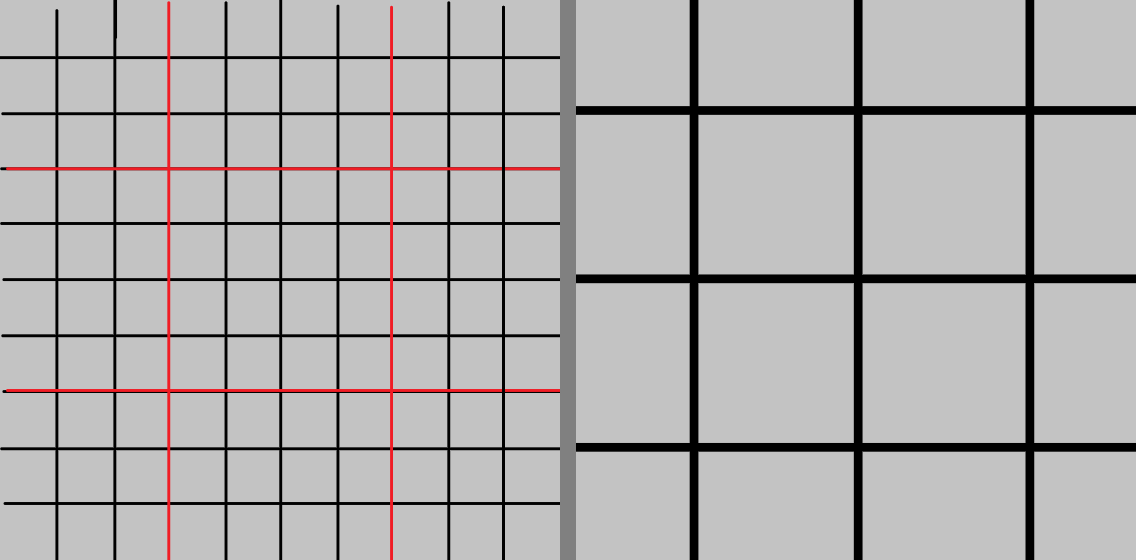
Left, the full canvas; right, a detail of the centre.
Write a WebGL 2 fragment shader that draws this pattern.

```glsl
#version 300 es
precision highp float;

uniform vec2 u_resolution;
out vec4 fragColor;

const int LINE_COUNT = 9;
const float SPACING = 0.1;
const float HALF_WIDTH = 0.0026;
const float OVERSHOOT = 1.02;
const float RED_ROW_START = 0.0135;
const float RED_LOW_ROW_SHIFT = 0.0019;
const vec3 PAPER = vec3(0.765);
const vec3 INK = vec3(0.0);
const vec3 RED = vec3(0.94, 0.11, 0.14);

// Hand-drawn drift from the even grid, and the gap before each line's end
const float COLUMN_DRIFT[LINE_COUNT] = float[](
    0.0016, 0.0051, 0.0014, 0.0036, 0.0013, 0.0035, -0.0008, 0.0014, -0.0009);
const float COLUMN_GAP[LINE_COUNT] = float[](
    0.019, -0.01, 0.005, 0.005, -0.01, 0.011, 0.013, 0.005, 0.013);
const float ROW_DRIFT[LINE_COUNT] = float[](
    0.0009, -0.0014, 0.0008, 0.0004, 0.0007, 0.0009, -0.0014, -0.0031, -0.0029);
const float ROW_GAP[LINE_COUNT] = float[](
    0.009, 0.003, 0.007, 0.005, 0.007, 0.003, 0.003, 0.005, -0.01);

// Coverage of a round-capped stroke; along runs from 'start' to the far edge
float stroke(float along, float across, float start, float pixel) {
    float beyond = max(max(start - along, along - OVERSHOOT), 0.0);
    float dist = length(vec2(beyond, across)) - HALF_WIDTH;
    return clamp(0.5 - dist / pixel, 0.0, 1.0);
}

float column(vec2 p, int i, float pixel) {
    float x = float(i + 1) * SPACING + COLUMN_DRIFT[i];
    return stroke(1.0 - p.y, p.x - x, COLUMN_GAP[i], pixel);
}

float row(vec2 p, int i, float start, float shift, float pixel) {
    float y = float(i + 1) * SPACING + ROW_DRIFT[i] + shift;
    return stroke(p.x, p.y - y, start, pixel);
}

bool isAccent(int i) {
    return i % 4 == 2;
}

void main() {
    vec2 p = gl_FragCoord.xy / u_resolution;
    float pixel = 1.0 / min(u_resolution.x, u_resolution.y);
    vec3 color = PAPER;

    // Black grid
    float black = 0.0;
    for (int i = 0; i < LINE_COUNT; i++) {
        black = max(black, row(p, i, ROW_GAP[i], 0.0, pixel));
        if (!isAccent(i)) black = max(black, column(p, i, pixel));
    }

    // Restarted stroke at the top of the second column
    float restartX = 2.0 * SPACING + COLUMN_DRIFT[1] + 0.0013;
    float restart = stroke(p.y, p.x - restartX, 0.933, pixel);
    color = mix(color, INK, max(black, restart));

    // Red rows, with the last black column passing over them
    for (int i = 0; i < LINE_COUNT; i++) {
        if (!isAccent(i)) continue;
        float shift = i == 2 ? RED_LOW_ROW_SHIFT : 0.0;
        color = mix(color, RED, row(p, i, RED_ROW_START, shift, pixel));
    }
    color = mix(color, INK, column(p, LINE_COUNT - 1, pixel));

    // Red columns on top
    for (int i = 0; i < LINE_COUNT; i++) {
        if (isAccent(i)) color = mix(color, RED, column(p, i, pixel));
    }

    fragColor = vec4(color, 1.0);
}
```
